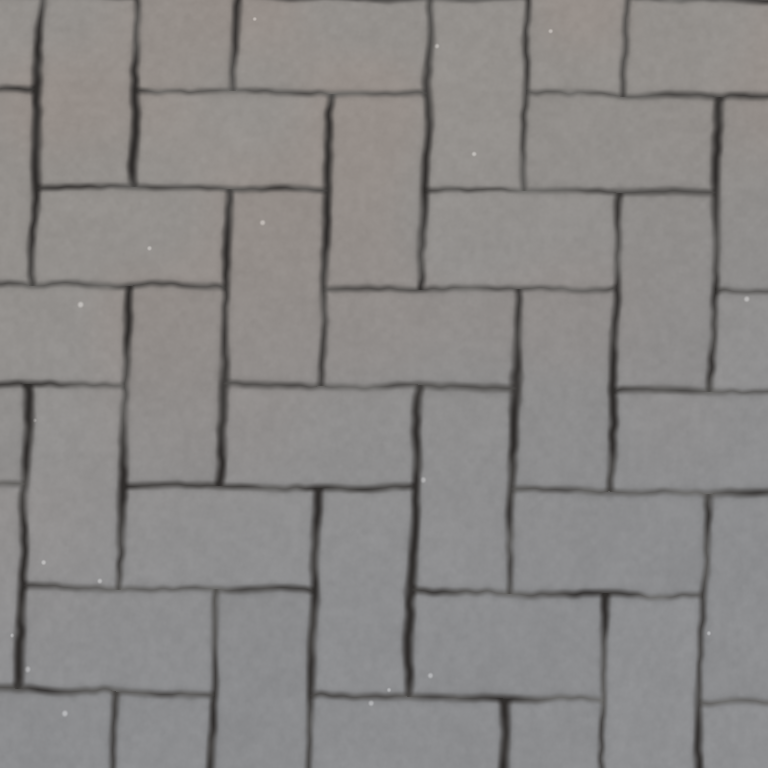
Give the GLSL for this texture, as a Shadertoy shader.

```glsl
// Layout: cells across and down, shear and perspective of the paving
const float COLUMNS = 7.88;
const float ROWS = 8.18;
const float ROW_STRETCH = 0.48;
const vec2 ORIGIN = vec2(0.054, -0.0055);
const float COLUMN_LEAN = 0.0333;
const vec2 ROW_TILT = vec2(0.005, 0.012);

// Joints, in cells: x for upright joints, y for level ones
const vec2 GAP_MIN = vec2(0.018, 0.010);
const vec2 GAP_VARY = vec2(0.024, 0.014);
const float CORNER = 0.05;
const float SOFTNESS = 0.042;
const float WOBBLE = 0.045;
const float BEVEL = 0.10;

// Colours
const vec3 WARM_STONE = vec3(0.578, 0.563, 0.548);
const vec3 COOL_STONE = vec3(0.552, 0.555, 0.563);
const vec3 BLUSH = vec3(0.010, -0.003, -0.008);
const vec3 JOINT_SAND = vec3(0.41, 0.405, 0.395);
const vec3 JOINT_DEEP = vec3(0.185, 0.175, 0.17);

float hash(vec2 p) {
    vec3 q = fract(vec3(p.xyx) * 0.1031);
    q += dot(q, q.yzx + 33.33);
    return fract((q.x + q.y) * q.z);
}

float noise(vec2 p) {
    vec2 i = floor(p), f = fract(p);
    f = f * f * (3.0 - 2.0 * f);
    return mix(mix(hash(i), hash(i + vec2(1, 0)), f.x),
               mix(hash(i + vec2(0, 1)), hash(i + vec2(1, 1)), f.x), f.y);
}

float fbm(vec2 p) {
    float sum = 0.0, amp = 0.5;
    for (int i = 0; i < 4; i++) {
        sum += amp * noise(p);
        p = mat2(1.6, 1.2, -1.2, 1.6) * p + 7.3;
        amp *= 0.5;
    }
    return sum;
}

// Sparse soft dots, at most one in each grid cell
float dots(vec2 p, float chance, float radius) {
    vec2 id = floor(p);
    vec2 centre = 0.35 + 0.3 * vec2(hash(id + 11.7), hash(id + 47.1));
    float r = radius * (0.6 + 0.4 * hash(id + 83.9));
    float d = length(fract(p) - centre);
    return step(hash(id + 5.3), chance) * (1.0 - smoothstep(0.2 * r, r, d));
}

// Herringbone of 2:1 bricks: finds the brick's origin cell and size
void findBrick(vec2 p, out vec2 origin, out vec2 size) {
    origin = floor(p);
    float k = mod(origin.x + origin.y, 4.0);
    size = k < 1.5 ? vec2(1, 2) : vec2(2, 1);
    if (k > 0.5 && k < 1.5) origin.y -= 1.0;
    if (k > 2.5) origin.x -= 1.0;
}

void mainImage(out vec4 fragColor, in vec2 fragCoord) {
    vec2 uv = fragCoord / iResolution.xy;
    uv.y = 1.0 - uv.y;

    // Canvas to paving cells, rows counted downwards
    float v = uv.y - ORIGIN.y - uv.x * (ROW_TILT.x + ROW_TILT.y * uv.y);
    vec2 grid = vec2(COLUMNS * (uv.x - ORIGIN.x + COLUMN_LEAN * uv.y),
                     ROWS * v - ROW_STRETCH * v * v);

    // Uneven edges
    vec2 p = grid + WOBBLE * (vec2(noise(grid * 2.3), noise(grid * 2.3 + 31.0)) - 0.5);
    p += 0.5 * WOBBLE * (vec2(noise(grid * 9.0 + 5.0), noise(grid * 9.0 + 63.0)) - 0.5);

    vec2 origin, size;
    findBrick(p, origin, size);

    // Rounded brick distance, positive inside the joint
    float wear = smoothstep(0.1, 0.9, noise(grid * 1.2 + 17.0));
    vec2 gap = GAP_MIN + GAP_VARY * wear;
    vec2 q = abs(p - origin - 0.5 * size) - 0.5 * size + gap + CORNER;
    float d = length(max(q, 0.0)) + min(max(q.x, q.y), 0.0) - CORNER;

    // Stone: broad light, brick tint, mottling and grain
    float cool = smoothstep(0.1, 0.9, uv.y + 0.25 * (uv.x - 0.5));
    float tint = hash(origin + 3.1) - 0.5;
    vec3 color = mix(WARM_STONE, COOL_STONE, cool);
    color += 0.016 * tint;
    color += BLUSH * (1.0 - cool) * smoothstep(0.3, 0.8, noise(grid * 0.9 + 9.0));
    color += 0.025 * (fbm(grid * 3.0 + origin * 5.7) - 0.47);
    color += 0.040 * (fbm(grid * 14.0) - 0.47);

    // Few faint stains and pale chips
    color *= 1.0 - 0.14 * dots(grid * 0.9 + 0.2, 0.04, 0.22);
    color += 0.16 * dots(grid * 7.0, 0.003, 0.30);

    // Worn bevel, then the joint itself
    float bevel = smoothstep(-BEVEL, 0.01, d);
    color *= 1.0 - 0.10 * bevel * bevel;
    float upright = smoothstep(-0.03, 0.03, q.x - q.y);
    float depth = clamp(0.20 + 0.30 * upright + 0.55 * wear
                        + 0.7 * (noise(grid * 4.0 + 41.0) - 0.5), 0.0, 1.0);
    float soft = max(SOFTNESS, ROWS / iResolution.y);
    color = mix(color, mix(JOINT_SAND, JOINT_DEEP, depth), smoothstep(-soft, soft, d));

    fragColor = vec4(clamp(color, 0.0, 1.0), 1.0);
}
```
